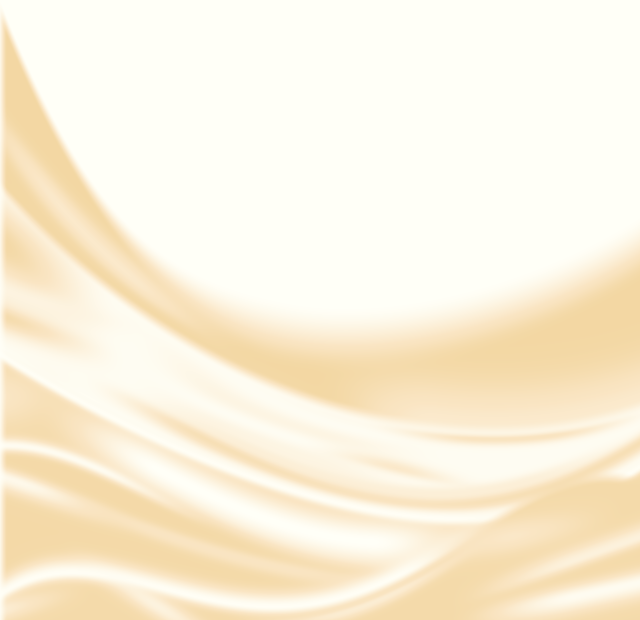
This background is drawn by a Shadertoy shader. Its source:

```glsl
// Cream and gold silk sweeping below a pale, empty sky.
// Smooth curves carry soft sheets and narrow folds that edit one scalar tone
// (0 = white, 1 = gold), which a short colour ramp turns into cloth.

const vec3 WHITE = vec3(1.0, 1.0, 0.97);
const vec3 CREAM = vec3(0.98, 0.90, 0.77);
const vec3 GOLD = vec3(0.95, 0.84, 0.63);

// Quartic through five heights spaced evenly over x = 0..1.
float curve(float x, float a, float b, float c, float d, float e) {
    float s = 4.0 * x, s1 = s - 1.0, s2 = s - 2.0, s3 = s - 3.0, s4 = s - 4.0;
    return a * s1 * s2 * s3 * s4 / 24.0 - b * s * s2 * s3 * s4 / 6.0
         + c * s * s1 * s3 * s4 / 4.0 - d * s * s1 * s2 * s4 / 6.0
         + e * s * s1 * s2 * s3 / 24.0;
}

// Fills everything below a height.
float sheet(float tone, float y, float height, float softness, float shade) {
    return mix(tone, shade, smoothstep(-softness, softness, height - y));
}

// Soft stripe along a height; width is (above, below), span is the x range.
float fold(float tone, vec2 p, float height, vec2 width, vec2 span, float shade) {
    float d = p.y - height;
    float w = d > 0.0 ? width.x : width.y;
    float along = smoothstep(span.x - 0.1, span.x + 0.1, p.x)
                * (1.0 - smoothstep(span.y - 0.1, span.y + 0.1, p.x));
    return mix(tone, shade, along * exp(-d * d / (w * w)));
}

// Large gold sweep between the sky and the first crease.
float upperSweep(vec2 p, float crease) {
    float x = p.x;
    float edge = curve(x, 0.985, 0.563, 0.452, 0.483, 0.597);
    float softness = mix(0.018, 0.058, smoothstep(0.1, 0.45, x));
    float tone = sheet(0.0, p.y, edge, softness, 0.93);
    float panel = curve(x, 0.79, 0.515, 0.40, 0.40, 0.42);
    tone = fold(tone, p, panel, vec2(0.032), vec2(0.0, 0.3), 0.48);
    tone = fold(tone, p, crease, vec2(0.075, 0.03), vec2(0.58, 1.3), 0.45);
    return fold(tone, p, crease + 0.01, vec2(0.018), vec2(0.02, 0.5), 0.88);
}

// White silk with fine streaks, between the crease and the bright ridge.
float whiteSilk(float tone, vec2 p, float crease, float ridge) {
    float x = p.x;
    tone = sheet(tone, p.y, crease, 0.013, 0.06);
    float across = (p.y - ridge) / max(crease - ridge, 0.02);
    float streak = 0.5 + 0.5 * sin(across * 17.0 + 5.0 * x + sin(across * 7.0 - 9.0 * x));
    float inside = smoothstep(0.0, 0.2, across) * (1.0 - smoothstep(0.8, 1.0, across));
    tone += 0.16 * streak * inside * smoothstep(0.2, 0.35, x) * (1.0 - smoothstep(0.5, 0.7, x));

    // Shaded gathers at the left side.
    tone = fold(tone, p, 0.61 - 0.7 * x, vec2(0.065, 0.06), vec2(-0.2, 0.09), 0.9);
    tone = fold(tone, p, 0.525 - 0.25 * x, vec2(0.018), vec2(-0.2, 0.15), 0.25);
    tone = fold(tone, p, 0.492 - 0.38 * x, vec2(0.02, 0.025), vec2(-0.2, 0.1), 0.8);

    // Thin lines to the right and the long gold pleat.
    tone = fold(tone, p, crease - 0.014, vec2(0.007, 0.01), vec2(0.65, 0.95), 0.6);
    tone = fold(tone, p, 0.275 - 0.25 * (x - 0.5), vec2(0.014, 0.01), vec2(0.56, 0.68), 0.6);
    float pleat = curve(x, 0.43, 0.328, 0.216, 0.189, 0.285);
    tone = fold(tone, p, pleat + 0.022, vec2(0.01), vec2(0.3, 0.9), 0.3);
    return fold(tone, p, pleat, vec2(0.014, 0.018), vec2(0.22, 1.2), 0.72);
}

// Broad gold and white waves below the ridge.
float lowerWaves(float tone, vec2 p, float ridge) {
    float x = p.x;
    tone = sheet(tone, p.y, ridge, 0.014, 0.82);
    tone = fold(tone, p, 0.36, vec2(0.04), vec2(-0.2, 0.04), 0.45);
    float trough = curve(x, 0.36, 0.241, 0.138, 0.142, 0.25);
    tone = fold(tone, p, trough, vec2(0.038, 0.04), vec2(0.15, 0.68), 0.0);
    tone = fold(tone, p, ridge, vec2(0.013, 0.01), vec2(-0.2, 1.3), 0.03);

    float wave = curve(x, 0.281, 0.196, 0.089, 0.07, 0.05);
    tone = sheet(tone, p.y, wave, 0.022, 0.86);
    tone = fold(tone, p, wave, vec2(0.012, 0.01), vec2(-0.2, 0.25), 0.08);
    float sheen = curve(x, 0.232, 0.14, 0.073, 0.06, 0.06);
    tone = fold(tone, p, sheen, vec2(0.014, 0.02), vec2(-0.2, 0.13), 0.15);
    return fold(tone, p, sheen, vec2(0.012, 0.015), vec2(0.15, 0.55), 0.58);
}

// Curled hem along the bottom and the slanted pleats at its right.
float bottomHem(float tone, vec2 p) {
    float x = p.x;
    float hem = curve(x, 0.04, 0.052, 0.028, 0.147, 0.22);
    tone = sheet(tone, p.y, hem, 0.012, 0.83);
    tone = fold(tone, p, hem, vec2(0.022, 0.012), vec2(-0.2, 0.72), 0.03);
    tone = fold(tone, p, hem - 0.025, vec2(0.008, 0.012), vec2(0.45, 0.7), 0.4);
    tone = fold(tone, p, 0.062 - 0.6 * (x - 0.18), vec2(0.02), vec2(0.19, 0.3), 0.1);
    tone = fold(tone, p, 0.015 + 0.25 * x, vec2(0.018), vec2(-0.2, 0.05), 0.3);
    tone = fold(tone, p, 0.125 + 0.2 * (x - 0.75), vec2(0.025), vec2(0.72, 0.88), 0.5);
    tone = fold(tone, p, 0.043 + 0.36 * (x - 0.75), vec2(0.02, 0.012), vec2(0.8, 1.3), 0.3);
    return fold(tone, p, 0.012 + 0.22 * (x - 0.78), vec2(0.018, 0.024), vec2(0.8, 1.3), 0.08);
}

vec3 silkColor(float tone) {
    vec3 light = mix(WHITE, CREAM, clamp(tone * 1.8, 0.0, 1.0));
    return mix(light, GOLD, smoothstep(0.5, 1.0, tone));
}

void mainImage(out vec4 fragColor, in vec2 fragCoord) {
    vec2 p = fragCoord / iResolution.xy;
    float crease = curve(p.x, 0.70, 0.476, 0.352, 0.306, 0.344);
    float ridge = curve(p.x, 0.429, 0.29, 0.196, 0.164, 0.247);

    float tone = upperSweep(p, crease);
    tone = whiteSilk(tone, p, crease, ridge);
    tone = lowerWaves(tone, p, ridge);
    tone = bottomHem(tone, p);
    tone *= smoothstep(-0.004, 0.012, p.x);   // pale left margin

    fragColor = vec4(silkColor(tone), 1.0);
}
```
